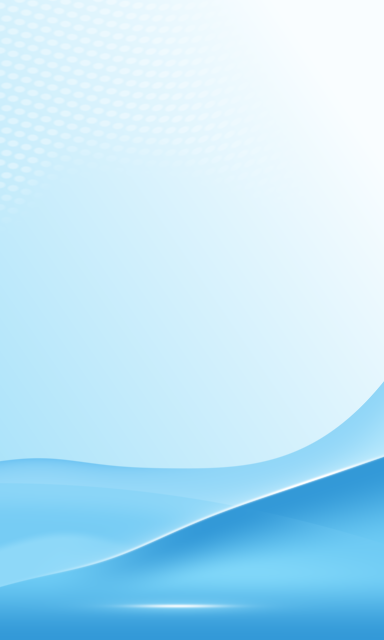
Write a Shadertoy shader that draws this background.

```glsl
// Pale blue backdrop with layered, glossy waves along the bottom.
// Height curves split the layers; smooth ramps shade them, gaussians add the
// highlights, and a warped staggered grid gives the faint upper dots.

float bell(float x, float center, float width) {
    float k = (x - center) / width;
    return exp(-k * k);
}

// Height of the back sheet's upper edge
float sheetEdge(float x) {
    return 0.268 + 0.016 * bell(x, 0.1, 0.17) + 0.82 * pow(max(x - 0.45, 0.0), 3.0);
}

// Height of the bright front ridge
float ridgeEdge(float x) {
    return 0.085 + 0.2015 * x - 0.016 * bell(x, 0.28, 0.2);
}

// Coverage of tilted oval dots on a bent, staggered grid
float ovalDots(vec2 uv, float aspect) {
    vec2 grid = vec2(uv.x * aspect, uv.y + 0.035 * sin(uv.x * 5.0 - 0.6));
    grid /= vec2(0.0205, 0.0175);
    grid.x += 0.5 * mod(floor(grid.y), 2.0);
    vec2 cell = fract(grid) - 0.5;
    cell.y -= 0.3 * cell.x;
    float radius = length(cell * vec2(1.0, 1.45));
    float soft = 0.08 + 40.0 / iResolution.y;
    return 1.0 - smoothstep(0.4 - soft, 0.4 + soft, radius);
}

vec3 backdrop(vec2 uv, float aspect) {
    float light = clamp(0.72 * uv.x + 0.82 * (uv.y - 0.4), -0.1, 1.0);
    vec3 color = mix(vec3(0.70, 0.90, 0.98), vec3(0.975, 0.992, 1.0), light);

    // Dots fade out below an arch and toward the bright corner
    float arch = 0.735 - 0.09 * bell(uv.x, 0.0, 0.12) - 0.3 * pow(max(uv.x - 0.4, 0.0), 1.4);
    float fade = smoothstep(arch - 0.02, arch + 0.09, uv.y);
    fade *= 1.0 - smoothstep(0.45, 0.8, uv.x + 0.6 * (uv.y - 0.8));
    return mix(color, vec3(1.0), 0.36 * fade * ovalDots(uv, aspect));
}

vec3 backSheet(vec2 uv, float fold, float aa) {
    float depth = sheetEdge(uv.x) - uv.y;
    vec3 color = mix(vec3(0.57, 0.84, 0.97), vec3(0.67, 0.89, 0.985), smoothstep(0.0, 0.11, depth));

    // Darker rim along the left part of the edge
    float rim = exp(-depth / 0.012) * (1.0 - smoothstep(0.1, 0.65, uv.x));
    color = mix(color, vec3(0.36, 0.73, 0.94), 0.7 * rim);

    // Inner fold, deepest at its lip
    float below = smoothstep(-aa, aa, fold - uv.y);
    vec3 inner = mix(vec3(0.50, 0.82, 0.965), vec3(0.44, 0.79, 0.955), smoothstep(0.0, 0.07, fold - uv.y));
    color = mix(color, inner, below * (0.55 + 0.35 * smoothstep(0.0, 0.05, fold - uv.y)));

    // Soft lower crest on the left
    float crest = 0.147 + 0.021 * sin(uv.x * 9.0);
    float crestLight = smoothstep(-0.006, 0.012, crest - uv.y) * (1.0 - smoothstep(0.15, 0.45, uv.x));
    return mix(color, vec3(0.62, 0.88, 0.985), 0.6 * crestLight);
}

vec3 frontWave(vec2 uv, float fold, float aa) {
    float depth = ridgeEdge(uv.x) - uv.y;
    vec3 deep = vec3(0.20, 0.60, 0.845);
    vec3 color = mix(deep, vec3(0.42, 0.79, 0.955), smoothstep(0.0, 0.105, uv.y));
    color += vec3(0.08, 0.05, 0.02) * bell(uv.y, 0.105, 0.035) * bell(uv.x, 0.65, 0.35);

    // Shadow under the ridge widens to the right
    float shadow = 1.0 - smoothstep(0.015, 0.04 + 0.1 * uv.x, depth);
    color = mix(color, deep, shadow * smoothstep(0.1, 0.55, uv.x));

    // Translucent continuation of the fold
    float veil = smoothstep(-aa, aa, fold - uv.y) * exp(-max(fold - uv.y, 0.0) / 0.03);
    return mix(color, vec3(0.46, 0.80, 0.96), 0.35 * veil * smoothstep(0.6, 1.0, uv.x));
}

void mainImage(out vec4 fragColor, in vec2 fragCoord) {
    vec2 uv = fragCoord / iResolution.xy;
    float aspect = iResolution.x / iResolution.y;
    float aa = 0.9 / iResolution.y;
    float fold = 0.245 - 0.095 * uv.x * uv.x;

    // Layers from back to front
    vec3 color = backdrop(uv, aspect);
    color = mix(color, backSheet(uv, fold, aa), smoothstep(-aa, aa, sheetEdge(uv.x) - uv.y));
    float offset = uv.y - ridgeEdge(uv.x);
    color = mix(color, frontWave(uv, fold, aa), smoothstep(-aa, aa, -offset));

    // Ridge highlight: a thin line with a haze above it
    float gleam = bell(uv.x, 0.82, 0.17) + 0.6 * bell(uv.x, 0.45, 0.25);
    float haze = exp(-max(offset, 0.0) / 0.014) * smoothstep(-aa, aa, offset);
    color = mix(color, vec3(0.86, 0.96, 1.0), 0.45 * haze * smoothstep(0.05, 0.4, uv.x));
    color = mix(color, vec3(1.0), min(gleam, 1.0) * bell(offset, 0.001, 0.0025));

    // Horizontal flare near the bottom
    vec2 flare = uv - vec2(0.465, 0.053);
    float core = bell(flare.x, 0.0, 0.11) * bell(flare.y, 0.0, 0.0028);
    float halo = bell(flare.x, 0.0, 0.2) * bell(flare.y, 0.0, 0.011);
    color = mix(color, vec3(0.65, 0.91, 1.0), 0.45 * halo);
    color = mix(color, vec3(1.0), 0.9 * core);

    fragColor = vec4(clamp(color, 0.0, 1.0), 1.0);
}
```
